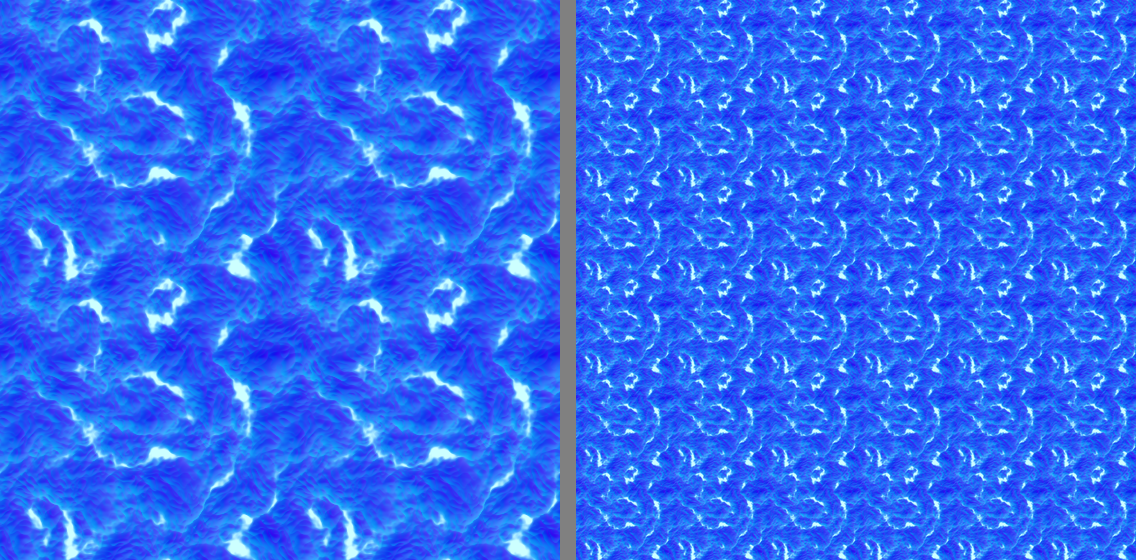
Left: one tile. Right: repeated 3 by 3.
A Shadertoy shader for this texture map:

```glsl
// Bright blue rippling water with broken pale foam along its wave crests.
// Warped, wrapping gradient noise is folded into ridges, lit by its slope,
// and repeated two times across and two times down.

uint scramble(uint h) {
    h = (h ^ (h >> 16)) * 0x7feb352du;
    h = (h ^ (h >> 15)) * 0x846ca68bu;
    return h ^ (h >> 16);
}

vec2 gradientAt(vec2 cell, float period, float seed) {
    uvec2 c = uvec2(mod(cell, period));
    uint h = scramble(c.x + scramble(c.y + scramble(uint(seed) + 40u)));
    float angle = float(h & 4095u) / 4096.0 * 6.2832;
    return vec2(cos(angle), sin(angle));
}

// Gradient noise that wraps over the unit square.
float noise(vec2 p, float period, float seed) {
    p *= period;
    vec2 i = floor(p), f = p - i;
    vec2 u = f * f * f * (f * (f * 6.0 - 15.0) + 10.0);
    vec2 e = vec2(1, 0);
    float a = dot(gradientAt(i, period, seed), f);
    float b = dot(gradientAt(i + e.xy, period, seed), f - e.xy);
    float c = dot(gradientAt(i + e.yx, period, seed), f - e.yx);
    float d = dot(gradientAt(i + e.xx, period, seed), f - e.xx);
    return mix(mix(a, b, u.x), mix(c, d, u.x), u.y);
}

// Distance from a zero crossing, with a rounded fold.
float fold(float n) {
    return sqrt(n * n + 0.0004);
}

// x: broad wave crests, y: fine ripples, z: combined height.
vec3 water(vec2 p) {
    vec2 q = p + 0.05 * vec2(noise(p, 5.0, 1.0), noise(p, 5.0, 2.0));
    float swell = noise(q + 0.13, 4.0, 5.0) + 0.16 * noise(p, 11.0, 3.0)
                + 0.10 * noise(p, 23.0, 4.0) + 0.05 * noise(p, 47.0, 13.0);
    float crest = exp(-5.0 * fold(swell));
    float ripple = 0.0, amplitude = 0.5, period = 9.0;
    for (int k = 0; k < 3; k++) {
        ripple += amplitude * (1.0 - 2.3 * fold(noise(q, period, 6.0 + float(k))));
        amplitude *= 0.52;
        period = period * 2.0 - 1.0;
    }
    return vec3(crest, ripple, 0.56 * crest + 0.45 * ripple);
}

void mainImage(out vec4 fragColor, in vec2 fragCoord) {
    vec2 p = fract(fragCoord / iResolution.xy * 2.0);
    vec3 w = water(p);

    // Surface slope from neighbouring heights
    float e = 0.004;
    vec2 slope = vec2(water(p + vec2(e, 0)).z, water(p + vec2(0, e)).z) - w.z;
    slope = tanh(slope / e * 0.13);

    // Deep to shallow blue, with cyan upper faces and violet side faces
    vec3 color = mix(vec3(0.09, 0.14, 0.94), vec3(0.22, 0.63, 0.99), w.z);
    color += vec3(-0.02, 0.13, 0.01) * -slope.y;
    color += vec3(0.10, -0.05, 0.01) * slope.x;

    // Foam only on some stretches of the crests, frayed by the ripples
    float patches = noise(p, 6.0, 11.0) + 0.6 * noise(p, 13.0, 12.0);
    float cover = w.x + 0.6 * patches + 0.45 * (w.y - 0.5) - 0.1;
    color = mix(color, vec3(0.34, 0.73, 1.0), 0.7 * smoothstep(0.64, 0.92, cover));
    color = mix(color, vec3(0.80, 1.0, 1.0), smoothstep(0.82, 1.04, cover));

    fragColor = vec4(clamp(color, 0.0, 1.0), 1.0);
}
```
